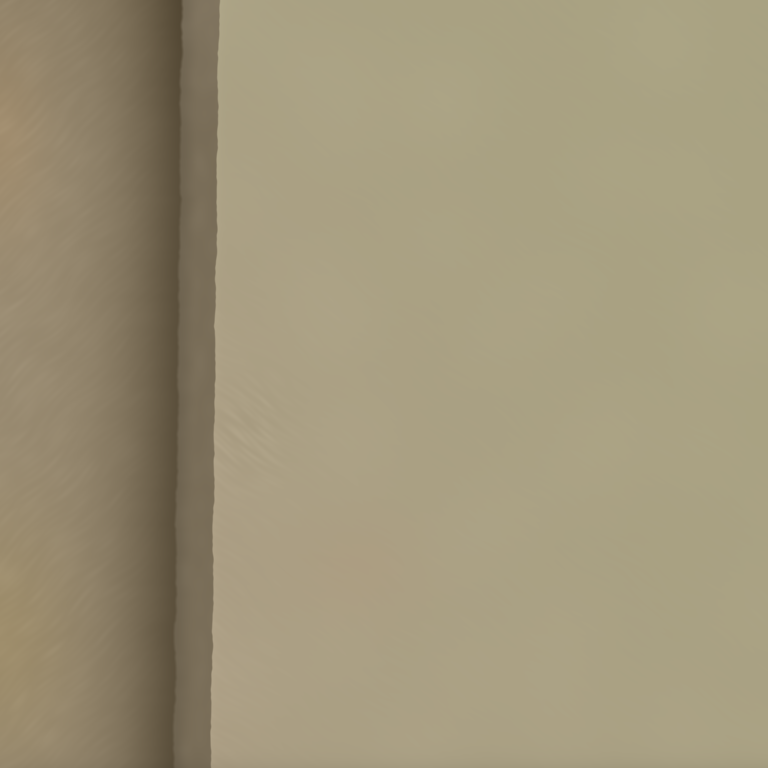
Write a Shadertoy shader that draws this texture.

```glsl
#define EDGE_X 0.2745
#define STRIP_WIDTH 0.048
#define EDGE_LEAN 0.0105
#define EDGE_WOBBLE 0.0011
#define SHADE_REACH 0.075
#define GRAIN 0.010
#define PANEL_COLOR vec3(0.668, 0.630, 0.518)
#define WALL_COLOR vec3(0.606, 0.550, 0.450)
#define CREASE_COLOR vec3(0.355, 0.310, 0.232)
#define STRIP_COLOR vec3(0.462, 0.416, 0.335)

vec2 hash2(vec2 p) {
    vec3 q = fract(p.xyx * vec3(0.1031, 0.1030, 0.0973));
    q += dot(q, q.yzx + 33.33);
    return fract((q.xx + q.yz) * q.zy);
}

// Smooth cellular noise, roughly centred on zero
float cells(vec2 p) {
    vec2 cell = floor(p), f = fract(p);
    float sum = 0.0;
    for (int j = -1; j <= 1; j++)
        for (int i = -1; i <= 1; i++) {
            vec2 o = vec2(i, j);
            vec2 d = o + hash2(cell + o) - f;
            sum += exp(-5.0 * dot(d, d));
        }
    return sum - 0.63;
}

// Irregular outline from layered sines
float wobble(float y, float phase) {
    float sum = 0.0, freq = 38.0, amp = 0.6;
    for (int i = 0; i < 5; i++) {
        sum += amp * sin(y * freq + phase + 1.3 * sin(y * freq * 0.37 + phase));
        freq *= 1.83;
        amp *= 0.72;
        phase += 2.4;
    }
    return sum;
}

// Brush marks elongated along a direction
float strokes(vec2 p, float angle) {
    float c = cos(angle), s = sin(angle);
    vec2 q = vec2(c * p.x + s * p.y, c * p.y - s * p.x);
    q.y += 0.003 * sin(q.x * 45.0);
    return cells(q * vec2(26.0, 150.0));
}

float spot(vec2 p, vec2 center, vec2 radius) {
    vec2 d = (p - center) / radius;
    return exp(-dot(d, d));
}

// Left wall, darkening into the crease
vec3 wallColor(vec2 p, float depth) {
    float open = 1.0 - exp(-pow(max(depth, 0.0) / SHADE_REACH, 1.3));
    vec3 col = mix(CREASE_COLOR, WALL_COLOR, open);
    col += vec3(0.030, 0.008, -0.012) * spot(p, vec2(0.0, 0.82), vec2(0.06, 0.13));
    col += vec3(0.018, 0.008, -0.026) * spot(p, vec2(0.0, 0.17), vec2(0.09, 0.16));
    col -= 0.035 * smoothstep(0.75, 1.05, p.y);
    col += GRAIN * open * (0.9 * strokes(p, 0.75) + 0.7 * cells(p * 24.0));
    return col;
}

// Narrow side face of the raised panel
vec3 stripColor(vec2 p, float across) {
    vec3 col = STRIP_COLOR * mix(0.94, 1.03, smoothstep(0.0, 0.5, across));
    col += 0.026 * smoothstep(0.82, 1.0, p.y);
    col += GRAIN * 0.8 * cells(p * vec2(50.0, 28.0));
    return col;
}

// Broad flat face with a warm-to-green drift
vec3 panelColor(vec2 p, float inside) {
    float warm = exp(-inside / 0.16) * smoothstep(1.0, 0.3, p.y);
    vec3 col = PANEL_COLOR;
    col += vec3(0.004, -0.012, -0.002) * warm;
    col += vec3(-0.004, 0.007, -0.006) * smoothstep(0.5, 1.5, p.x + 0.6 * p.y);
    col += vec3(0.008, -0.006, -0.004) * spot(p, vec2(0.47, 0.26), vec2(0.09, 0.07));
    col += GRAIN * 0.55 * cells(p * 7.0 + 4.0);

    // Brushwork gathers beside the edge
    float gather = 0.12 + 0.55 * exp(-inside / 0.055) * smoothstep(0.75, 0.45, p.y);
    gather += 2.2 * spot(p, vec2(0.325, 0.435), vec2(0.045, 0.055));
    col += GRAIN * gather * strokes(p, -0.62);

    // Lit rim
    col += 0.016 * exp(-inside / 0.005);
    return col;
}

void mainImage(out vec4 fragColor, in vec2 fragCoord) {
    vec2 p = fragCoord / iResolution.xy;
    float aa = 1.0 / iResolution.x;

    float lean = EDGE_X + EDGE_LEAN * p.y;
    float edge = lean + EDGE_WOBBLE * wobble(p.y, 0.7);
    float crease = lean - STRIP_WIDTH + EDGE_WOBBLE * 1.2 * wobble(p.y, 4.1);

    vec3 col = wallColor(p, crease - p.x);
    vec3 strip = stripColor(p, (p.x - crease) / STRIP_WIDTH);
    vec3 panel = panelColor(p, max(p.x - edge, 0.0));

    col = mix(col, strip, smoothstep(-2.0 * aa, 2.0 * aa, p.x - crease));
    col = mix(col, panel, smoothstep(-aa, aa, p.x - edge));

    // Slight falloff along the lower border
    col *= 1.0 - 0.05 * exp(-p.y / 0.012);
    fragColor = vec4(col, 1.0);
}
```
